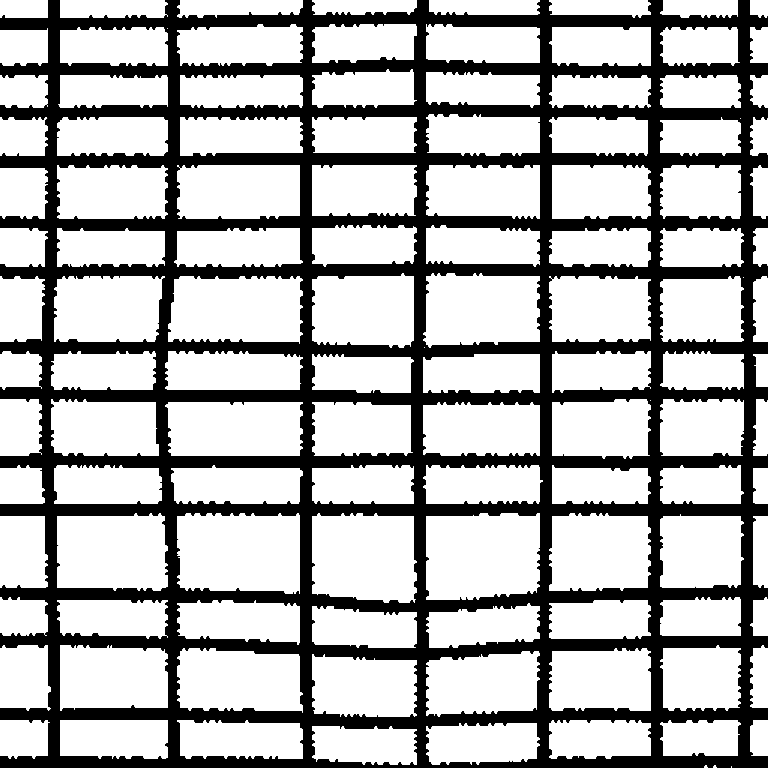
A WebGL 2 fragment shader for this pattern:

```glsl
#version 300 es
precision highp float;

uniform vec2 u_resolution;
out vec4 fragColor;

const vec3 PAPER = vec3(1.0);
const vec3 INK = vec3(0.0);
const float GRAIN = 256.0;          // ragged steps across the canvas
const float HALF_WIDTH = 0.0078;
const float PAIR_GAP = 0.0625;
const int COUNT = 7;

// Upright lines: position and sideways bend
const float COLUMN_X[COUNT] = float[](0.071, 0.228, 0.400, 0.5495, 0.709, 0.854, 0.970);
const float COLUMN_BEND[COUNT] = float[](-0.012, -0.018, -0.001, -0.006, 0.002, -0.001, 0.007);

// Level line pairs: depth of the upper line and sag
const float PAIR_Y[COUNT] = float[](0.030, 0.147, 0.292, 0.451, 0.601, 0.771, 0.929);
const float PAIR_SAG[COUNT] = float[](-0.006, -0.003, -0.004, 0.006, -0.001, 0.020, 0.011);

float hash(vec2 p) {
    vec3 q = fract(vec3(p.xyx) * 0.1031);
    q += dot(q, q.yzx + 33.33);
    return fract((q.x + q.y) * q.z);
}

// Rounded peak with long tails
float bulge(float distanceFromPeak, float width) {
    float t = distanceFromPeak / width;
    return 1.0 / (1.0 + t * t);
}

// Slow hand drift, in grain steps
float drift(float along, float seed) {
    return 0.25 * sin(along * 13.0 + seed * 2.4) + 0.15 * sin(along * 31.0 + seed * 5.1);
}

// Edge position snapped to the grain with a random offset per cell
float snapEdge(float position, float cell, float seed) {
    float jitter = 0.8 * (hash(vec2(cell, seed)) - 0.5);
    return floor(position * GRAIN + jitter + 0.5) / GRAIN;
}

float raggedEdge(float position, float along, float seed) {
    float cell = floor(along * GRAIN);
    float blend = smoothstep(0.6, 1.0, fract(along * GRAIN));
    return mix(snapEdge(position, cell, seed), snapEdge(position, cell + 1.0, seed), blend);
}

// Ink coverage of one worn line
float wornLine(float across, float centre, float along, float seed, float pixel) {
    float middle = centre + drift(along, seed) / GRAIN;
    float low = raggedEdge(middle - HALF_WIDTH, along, seed * 7.0 + 11.0);
    float high = raggedEdge(middle + HALF_WIDTH, along, seed * 7.0 + 14.0);
    float enter = clamp((across - low) / pixel + 0.5, 0.0, 1.0);
    float leave = clamp((high - across) / pixel + 0.5, 0.0, 1.0);
    return enter * leave;
}

float gridInk(vec2 p, vec2 pixel) {
    float ink = 0.0;
    float columnBulge = bulge(p.y - 0.507, 0.14);
    float rowBulge = bulge(p.x - 0.527, 0.14);
    for (int i = 0; i < COUNT; i++) {
        float seed = float(i) + 1.0;
        float x = COLUMN_X[i] + COLUMN_BEND[i] * columnBulge;
        float y = PAIR_Y[i] + PAIR_SAG[i] * rowBulge;
        ink = max(ink, wornLine(p.x, x, p.y, seed, pixel.x));
        ink = max(ink, wornLine(p.y, y, p.x, seed + 20.0, pixel.y));
        ink = max(ink, wornLine(p.y, y + PAIR_GAP, p.x, seed + 40.0, pixel.y));
    }
    return ink;
}

void main() {
    vec2 uv = gl_FragCoord.xy / u_resolution;
    vec2 fromTop = vec2(uv.x, 1.0 - uv.y);
    float ink = gridInk(fromTop, 1.0 / u_resolution);
    fragColor = vec4(mix(PAPER, INK, ink), 1.0);
}
```
